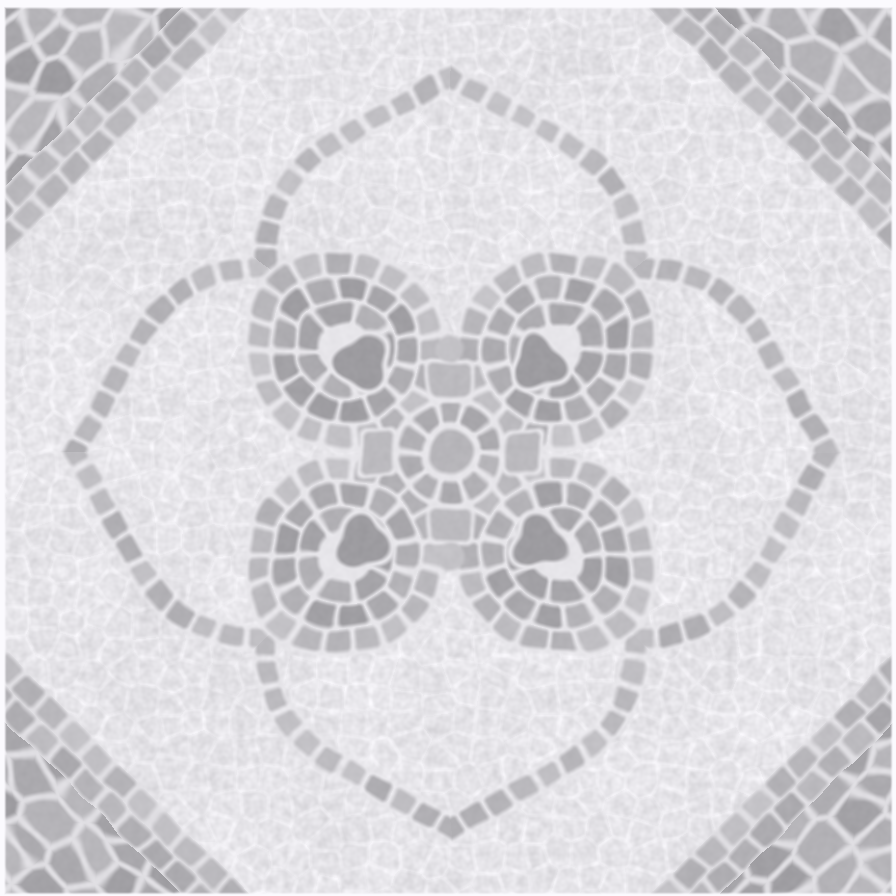
Give the GLSL for this pattern, as a three.js fragment shader.

```glsl
// Grey stone mosaic: a four-petal rosette with leaf medallions and tiled corners.
varying vec2 vUv;

const float TAU = 6.2831853;
const vec2 CENTER = vec2(0.503, 0.495);
const vec3 TINT = vec3(0.0, -0.005, 0.012);
const float FLOOR_TONE = 0.895;
const float GROUT_TONE = 0.905;
const float LIGHT_STONE = 0.725;
const float MID_STONE = 0.665;
const float DARK_STONE = 0.615;
const float SOFT = 0.0035;
const float GAP = 0.0035;
const float WARP = 0.005;
const float CORNER_REACH = 0.718;
const float ROW = 0.027;
const float STONE_LENGTH = 0.031;
// Outer petal: straight flank to the tip, then an arc
const vec2 ARC_CENTER = vec2(0.056, 0.215);
const float ARC_RADIUS = 0.151;
const vec2 FLANK_DIR = vec2(0.872, -0.490);
const float FLANK_LENGTH = 0.149;
// Leaf medallion
const vec2 LEAF_CENTER = vec2(0.117, 0.114);
const vec2 HEART_CENTER = vec2(0.099, 0.100);

float hash(vec2 p) {
  p = fract(p * vec2(0.1031, 0.1130));
  p += dot(p, p.yx + 33.33);
  return fract((p.x + p.y) * p.x * 71.7);
}

vec2 gradient(vec2 cell) {
  float a = TAU * hash(cell);
  return vec2(cos(a), sin(a));
}

float noise(vec2 p) {
  vec2 i = floor(p), f = fract(p), u = f * f * (3.0 - 2.0 * f);
  vec2 e = vec2(1.0, 0.0);
  float low = mix(dot(gradient(i), f), dot(gradient(i + e), f - e), u.x);
  float high = mix(dot(gradient(i + e.yx), f - e.yx), dot(gradient(i + 1.0), f - 1.0), u.x);
  return mix(low, high, u.y);
}

// Irregular cells: x = distance to the joint, y = random cell value
vec2 cells(vec2 p) {
  vec2 base = floor(p), nearest = vec2(0.0);
  float first = 9.0, second = 9.0;
  for (int j = -1; j <= 1; j++) for (int i = -1; i <= 1; i++) {
    vec2 c = base + vec2(float(i), float(j));
    vec2 site = c + 0.15 + 0.7 * vec2(hash(c + 7.0), hash(c + 41.0));
    float d = length(p - site);
    if (d < first) { second = first; first = d; nearest = c; }
    else second = min(second, d);
  }
  return vec2(0.5 * (second - first), hash(nearest + 19.0));
}

float roundBox(vec2 p, vec2 halfSize) {
  float r = 0.4 * min(halfSize.x, halfSize.y);
  vec2 d = abs(p) - halfSize + r;
  return length(max(d, 0.0)) + min(max(d.x, d.y), 0.0) - r;
}

void lay(inout float tone, float d, float stone) {
  tone = mix(tone, stone, 1.0 - smoothstep(-SOFT, SOFT, d));
}

// A row of stones; x runs along it, y across it
void layRow(inout float tone, vec2 p, float pitch, float width, float stone, float seed) {
  float id = floor(p.x / pitch + 0.5);
  float variety = hash(vec2(id + 50.0, seed));
  vec2 halfSize = 0.5 * vec2(pitch, width) - GAP * vec2(0.65 + 0.6 * variety, 0.8);
  lay(tone, roundBox(vec2(p.x - id * pitch, p.y), halfSize), stone + 0.09 * (variety - 0.5));
}

void layRing(inout float tone, vec2 v, float dist, float radius, float width,
             float count, float stone, float seed) {
  float turn = mod(atan(v.y, v.x) / TAU * count + count, count);
  layRow(tone, vec2((turn - 0.5) * TAU * radius / count, dist - radius),
         TAU * radius / count, width, stone, seed);
}

void main() {
  vec2 p = vUv - CENTER;
  p += WARP * vec2(noise(vUv * 24.0), noise(vUv * 24.0 + 60.0));
  vec2 q = abs(p);
  float quadrant = 1.0 + step(0.0, p.x) + 2.0 * step(0.0, p.y);

  // Pale floor with faint joints and speckles
  float grain = noise(vUv * 95.0) + 0.6 * noise(vUv * 180.0 + 20.0);
  vec2 chips = cells(vUv * 34.0);
  float tone = FLOOR_TONE + 0.045 * grain + 0.025 * (chips.y - 0.5);
  tone += 0.03 * (1.0 - smoothstep(0.02, 0.12, chips.x));
  tone += 0.02 * noise(vUv * 9.0);

  // Outer petal outlines, folded onto one flank
  vec2 v = (q.x > q.y ? q.yx : q) - ARC_CENTER;
  float along = dot(v, FLANK_DIR);
  float arcSpan = acos(-FLANK_DIR.y);
  vec2 path = vec2(FLANK_LENGTH + along, dot(v, vec2(-FLANK_DIR.y, FLANK_DIR.x)) - ARC_RADIUS);
  if (along > 0.0) path = v.y > 0.0
    ? vec2(FLANK_LENGTH + ARC_RADIUS * (arcSpan - atan(v.y, v.x)), length(v) - ARC_RADIUS)
    : vec2(FLANK_LENGTH + ARC_RADIUS * arcSpan - v.y, v.x - ARC_RADIUS);
  float flankSeed = quadrant + 8.0 * step(q.y, q.x);
  lay(tone, abs(path.y) - 0.016, GROUT_TONE + 0.02 * grain);
  layRow(tone, path, STONE_LENGTH, 0.028, LIGHT_STONE, flankSeed);

  // Leaf medallions: nested rings, squarer at the outer corner
  vec2 leaf = q - LEAF_CENTER;
  float dist = length(leaf);
  if (min(leaf.x, leaf.y) > 0.0) dist = pow(pow(leaf.x, 2.8) + pow(leaf.y, 2.8), 1.0 / 2.8);
  lay(tone, dist - 0.113, GROUT_TONE);
  if (dist > 0.084) layRing(tone, leaf, dist, 0.097, 0.028, 19.0, LIGHT_STONE + 0.01, quadrant + 20.0);
  else if (dist > 0.055) layRing(tone, leaf, dist, 0.069, 0.030, 13.0, MID_STONE, quadrant + 30.0);
  else layRing(tone, leaf, dist, 0.041, 0.029, 7.0, MID_STONE, quadrant + 40.0);
  vec2 heart = q - HEART_CENTER;
  float heartShape = length(heart) + 0.005 * cos(3.0 * atan(heart.y, heart.x) + quadrant);
  lay(tone, heartShape - 0.034, GROUT_TONE);
  lay(tone, heartShape - 0.028, DARK_STONE);

  // Hub: round stone, small ring and pale stones on the axes
  lay(tone, length(p) - 0.063, GROUT_TONE);
  layRing(tone, p, length(p), 0.045, 0.029, 10.0, MID_STONE + 0.02, 55.0);
  lay(tone, length(p) - 0.030, GROUT_TONE);
  lay(tone, length(p) - 0.025, LIGHT_STONE - 0.01);
  vec2 axis = q.x > q.y ? q.yx : q;
  lay(tone, roundBox(axis - vec2(0.0, 0.081), vec2(0.027, 0.023)), GROUT_TONE);
  lay(tone, roundBox(axis - vec2(0.0, 0.081), vec2(0.023, 0.018)), LIGHT_STONE + 0.01);
  lay(tone, length(q - vec2(0.0, 0.116)) - 0.015, LIGHT_STONE + 0.04);

  // Tiled corners: two straight rows, then irregular stones
  float depth = (q.x + q.y - CORNER_REACH) * 0.7071;
  float slide = (q.x - q.y) * 0.7071;
  lay(tone, -depth, GROUT_TONE - 0.03);
  if (depth > 2.0 * ROW) {
    vec2 rubble = cells(vec2(slide * 20.0, depth * 27.0) + quadrant * 31.0);
    lay(tone, (0.085 - rubble.x) * 0.045, DARK_STONE + 0.12 * rubble.y);
  } else if (depth > 0.0) {
    float row = floor(depth / ROW);
    layRow(tone, vec2(slide + 0.013 * row, depth - (row + 0.5) * ROW),
           0.036, ROW + 0.002, LIGHT_STONE - 0.025 * row, quadrant + 60.0 + 8.0 * row);
  }

  // Worn surface and white margin
  tone += 0.018 * grain;
  vec2 inset = min(vUv - vec2(0.006, 0.003), vec2(0.995, 0.991) - vUv);
  tone = mix(0.985, tone, smoothstep(-0.002, 0.002, min(inset.x, inset.y)));
  gl_FragColor = vec4(vec3(tone) + TINT, 1.0);
}
```
